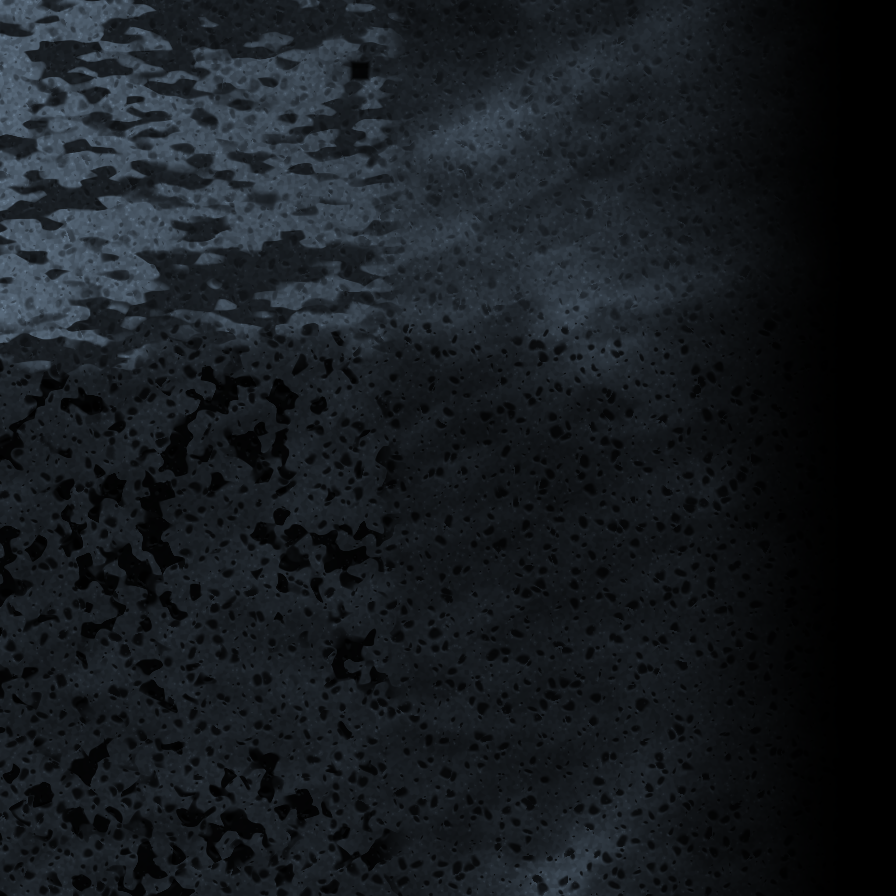
Write a Shadertoy shader that draws this texture.

```glsl
// Weathered blue-grey plate: a streaked bright band over a dark pitted field,
// fading to black on the right. Soft cellular noise gives streaks, blotches,
// pits and grain; a short list of sheared gaussians places the broad glows.

const vec3 TINT = vec3(0.72, 0.86, 1.0);        // steel blue, scaled by tone
const float BAND_EDGE = 0.605;                  // lower edge of the bright band
const float SEAM_X = 0.435;                     // crisp left side, blurred right side
const vec2 FADE_X = vec2(0.69, 0.955);          // start and end of the fade to black
const vec2 STREAK_SCALE = vec2(42.0, 105.0);
const vec2 CLOUD_SCALE = vec2(17.0, 30.0);
const float BLOTCH_SCALE = 72.0;
const float PIT_SCALE = 68.0;
const float GRAIN_SCALE = 250.0;
const float CELL_SHARPNESS = 7.0;
const vec2 BLOCK_POS = vec2(0.402, 0.921);      // small black notch
const float BLOCK_HALF = 0.009;

// Glows: centre and radius, then strength and slope
const int GLOWS = 9;
const vec4 GLOW_SHAPE[GLOWS] = vec4[GLOWS](
    vec4(0.56, 0.740, 0.140, 0.040), vec4(0.66, 0.640, 0.075, 0.055),
    vec4(0.58, 0.890, 0.130, 0.030), vec4(0.74, 0.970, 0.060, 0.025),
    vec4(0.80, 0.705, 0.120, 0.035), vec4(0.63, 0.030, 0.075, 0.060),
    vec4(0.77, 0.450, 0.060, 0.040), vec4(0.50, 0.660, 0.090, 0.040),
    vec4(0.52, 0.830, 0.100, 0.035));
const vec2 GLOW_LOOK[GLOWS] = vec2[GLOWS](
    vec2(0.15, 0.15), vec2(0.14, 0.10), vec2(0.13, 0.45),
    vec2(0.10, 0.40), vec2(0.09, 0.00), vec2(0.17, 0.50),
    vec2(0.05, -0.2), vec2(0.08, 0.10), vec2(0.08, 0.40));

vec2 hash2(vec2 c) {
    vec3 q = fract(c.xyx * vec3(0.1031, 0.1030, 0.0973));
    q += dot(q, q.yzx + 33.33);
    return fract((q.xx + q.yz) * q.zy);
}

// x: distance to nearest point, y: its random value, z: blended random value
vec3 cells(vec2 p) {
    vec2 base = floor(p), f = p - base;
    vec2 nearest = vec2(9.0, 0.0), blend = vec2(0.0);
    for (int j = -1; j <= 1; j++)
    for (int i = -1; i <= 1; i++) {
        vec2 g = vec2(i, j);
        float d = length(g + hash2(base + g) - f);
        float value = hash2(base + g + 57.0).x;
        float w = exp(-CELL_SHARPNESS * d * d);
        blend += vec2(value, 1.0) * w;
        if (d < nearest.x) nearest = vec2(d, value);
    }
    return vec3(nearest, blend.x / blend.y);
}

// Elliptic gaussian, sheared along a slope
float glow(vec2 p, vec4 shape, float slope) {
    vec2 d = p - shape.xy;
    d.y -= slope * d.x;
    d /= shape.zw;
    return exp(-dot(d, d));
}

float pit(vec2 p) {
    vec3 c = cells(p * PIT_SCALE);
    float radius = 0.48 * c.y * c.y + 0.04;
    return 1.0 - smoothstep(0.45 * radius, radius + 0.06, c.x);
}

void mainImage(out vec4 fragColor, in vec2 fragCoord) {
    vec2 p = fragCoord / iResolution.xy;
    vec2 warp = 0.003 * vec2(sin(p.y * 190.0 + 3.0 * sin(p.x * 70.0)),
                             sin(p.x * 170.0 + 3.0 * sin(p.y * 90.0)));
    vec2 slanted = vec2(p.x, p.y - 0.25 * p.x);
    float cloud = cells(slanted * CLOUD_SCALE + 11.0).z;
    float broad = cells(slanted * vec2(5.0, 15.0) + 31.0).z;
    float left = 1.0 - smoothstep(SEAM_X - 0.02, SEAM_X + 0.025, p.x);
    float edge = BAND_EDGE + 0.05 * (cloud - 0.5) + 0.05 * p.x;
    float band = smoothstep(edge - 0.025, edge + 0.025, p.y);

    // Crisp horizontal streaks, with long dark strokes and a dark top
    float streak = cells(p * STREAK_SCALE + warp * 30.0).z;
    float strokes = glow(p, vec4(0.10, 0.782, 0.17, 0.014), 0.22)
                  + glow(p, vec4(0.31, 0.705, 0.13, 0.014), 0.18)
                  + glow(p, vec4(0.28, 0.990, 0.16, 0.045), 0.0)
                  + 0.6 * glow(p, vec4(0.16, 0.640, 0.09, 0.020), 0.1);
    float bright = glow(p, vec4(0.04, 0.845, 0.17, 0.040), 0.1)
                 + glow(p, vec4(0.02, 0.680, 0.15, 0.060), 0.1);
    float lit = 0.65 * streak + 0.35 * broad - 0.28 * strokes + 0.13 * bright;
    lit = smoothstep(0.34, 0.55, lit - 0.12 * p.x);
    float leftBand = mix(0.13, mix(0.43, 0.30, p.x / SEAM_X), lit);

    // Blurred clouds to the right of the seam
    float glows = 0.0;
    for (int i = 0; i < GLOWS; i++)
        glows += GLOW_LOOK[i].x * glow(p, GLOW_SHAPE[i], GLOW_LOOK[i].y);
    float rightBand = 0.10 + 0.09 * (0.6 * cloud + 0.4 * broad);
    rightBand -= 0.06 * glow(p, vec4(0.50, 0.985, 0.12, 0.04), 0.0);

    // Dark field, with black blotches on its left side
    float field = 0.095 + 0.055 * cloud + 0.02 * left;
    field -= 0.025 * glow(p, vec4(0.58, 0.42, 0.15, 0.25), 0.0);
    float blotch = 0.72 * cells((p + warp) * BLOTCH_SCALE).z
                 + 0.28 * cells(p * 13.0 + 5.0).z;
    float black = left * (1.0 - smoothstep(0.25, 0.38, blotch));
    field *= 1.0 - 0.88 * black;

    float tone = mix(field, mix(rightBand, leftBand, left), band);
    tone += glows * (1.0 - left) * (0.45 + 0.9 * cloud);

    // Pits with a lit lower rim, then fine grain and sparse sparkles
    vec2 q = p + 0.7 * warp;
    float hole = pit(q);
    float rim = max(pit(q + vec2(0.001, 0.003)) - hole, 0.0);
    tone *= 1.0 - hole * mix(0.72, 0.32, band);
    tone += 0.035 * rim;
    vec3 grain = cells(p * GRAIN_SCALE);
    tone *= 0.86 + 0.28 * grain.z;
    tone += 0.09 * step(0.94, grain.y) * (1.0 - smoothstep(0.1, 0.4, grain.x)) * (0.3 + tone);

    // Black notch and fade to the right
    vec2 box = abs(p - BLOCK_POS) - BLOCK_HALF;
    tone *= mix(0.1, 1.0, smoothstep(-0.002, 0.004, max(box.x, box.y)));
    tone *= 1.0 - smoothstep(FADE_X.x, FADE_X.y, p.x);

    fragColor = vec4(max(tone, 0.0) * TINT, 1.0);
}
```
